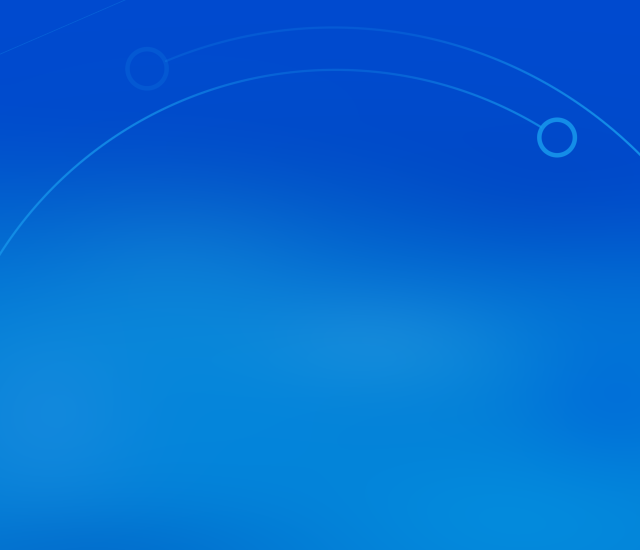
This background is drawn by a WebGL 1 fragment shader. Its source:

```glsl
precision highp float;
// Blue gradient backdrop, deep at the top and brighter below, shaped by soft
// elliptical glows and shades. Two large arcs end in small rings, and a hairline
// crosses the upper left corner; all strokes come from distance functions.

uniform vec2 u_resolution;

#define ASPECT 1.1636
#define DEEP_BLUE vec3(0.0, 0.292, 0.812)
#define BRIGHT_BLUE vec3(0.012, 0.503, 0.845)
#define STROKE_COLOR vec3(0.09, 0.60, 0.93)
#define ARC_WIDTH 0.0020
#define RING_WIDTH 0.0041
#define HAIR_WIDTH 0.0006
#define OUTER_ARC vec3(0.606, 0.162, 0.788)
#define INNER_ARC vec3(0.610, 0.150, 0.723)
#define LEFT_RING vec3(0.2674, 0.875, 0.0356)
#define RIGHT_RING vec3(1.0129, 0.750, 0.0323)

// Soft elliptical falloff, 1 at the center.
float glow(vec2 p, vec2 center, vec2 size) {
  vec2 q = (p - center) / size;
  return exp(-dot(q, q));
}

// Signed distance to a circle given as center.xy and radius.
float circle(vec2 p, vec3 c) {
  return length(p - c.xy) - c.z;
}

// Antialiased coverage of a line with the given half width.
float stroke(float d, float halfWidth) {
  float blur = 0.7 / u_resolution.y;
  return 1.0 - smoothstep(halfWidth - blur, halfWidth + blur, abs(d));
}

vec3 backdrop(vec2 p) {
  float u = p.x / ASPECT;
  float depth = 1.0 - p.y;
  float ramp = smoothstep(0.15 + 0.12 * u, 0.67 + 0.03 * u, depth);
  vec3 color = mix(DEEP_BLUE, BRIGHT_BLUE, ramp);

  // Bright clouds
  color += vec3(0.030, 0.045, 0.010) * glow(p, vec2(0.33, 0.52), vec2(0.25, 0.16));
  color += vec3(0.060, 0.038, 0.010) * glow(p, vec2(0.69, 0.38), vec2(0.22, 0.10));
  color += vec3(0.055, 0.025, 0.015) * glow(p, vec2(0.08, 0.24), vec2(0.17, 0.17));
  color += vec3(0.000, 0.040, 0.018) * glow(p, vec2(0.95, 0.06), vec2(0.32, 0.13));
  color += vec3(0.000, 0.015, 0.010) * glow(p, vec2(0.40, 0.22), vec2(0.25, 0.15));

  // Darker pools
  color -= vec3(0.010, 0.065, 0.000) * glow(p, vec2(1.12, 0.28), vec2(0.18, 0.14));
  color -= vec3(0.010, 0.070, 0.040) * glow(p, vec2(0.16, -0.02), vec2(0.36, 0.10));
  color -= vec3(0.000, 0.020, 0.010) * glow(p, vec2(0.97, 0.62), vec2(0.22, 0.12));
  color -= vec3(0.000, 0.000, 0.028) * glow(p, vec2(0.60, 0.67), vec2(0.90, 0.18));
  return color;
}

void main() {
  // Height is one unit; the composition stays centered.
  vec2 p = (gl_FragCoord.xy - 0.5 * u_resolution) / u_resolution.y
         + 0.5 * vec2(ASPECT, 1.0);
  vec3 color = backdrop(p);

  // Arcs fade along their length and stop at their rings.
  float leftRing = circle(p, LEFT_RING);
  float rightRing = circle(p, RIGHT_RING);
  float outerFade = mix(0.20, 0.85, smoothstep(0.70, 1.16, p.x));
  float innerFade = 0.28 + 0.45 * smoothstep(0.05, 0.42, abs(p.x - INNER_ARC.x));
  float outerArc = stroke(circle(p, OUTER_ARC), ARC_WIDTH)
                 * step(LEFT_RING.x, p.x) * step(0.0, leftRing);
  float innerArc = stroke(circle(p, INNER_ARC), ARC_WIDTH)
                 * step(p.x, RIGHT_RING.x) * step(0.0, rightRing);
  outerArc *= step(OUTER_ARC.y, p.y);
  innerArc *= step(INNER_ARC.y, p.y);
  color = mix(color, STROKE_COLOR, outerArc * outerFade);
  color = mix(color, STROKE_COLOR, innerArc * innerFade);

  // Rings
  color = mix(color, STROKE_COLOR, 0.17 * stroke(leftRing, RING_WIDTH));
  color = mix(color, STROKE_COLOR, 0.85 * stroke(rightRing, RING_WIDTH));

  // Corner hairline
  float hair = dot(p - vec2(0.0, 0.9015), vec2(-0.3976, 0.9175));
  color = mix(color, STROKE_COLOR, 0.28 * stroke(hair, HAIR_WIDTH));

  gl_FragColor = vec4(clamp(color, 0.0, 1.0), 1.0);
}
```
